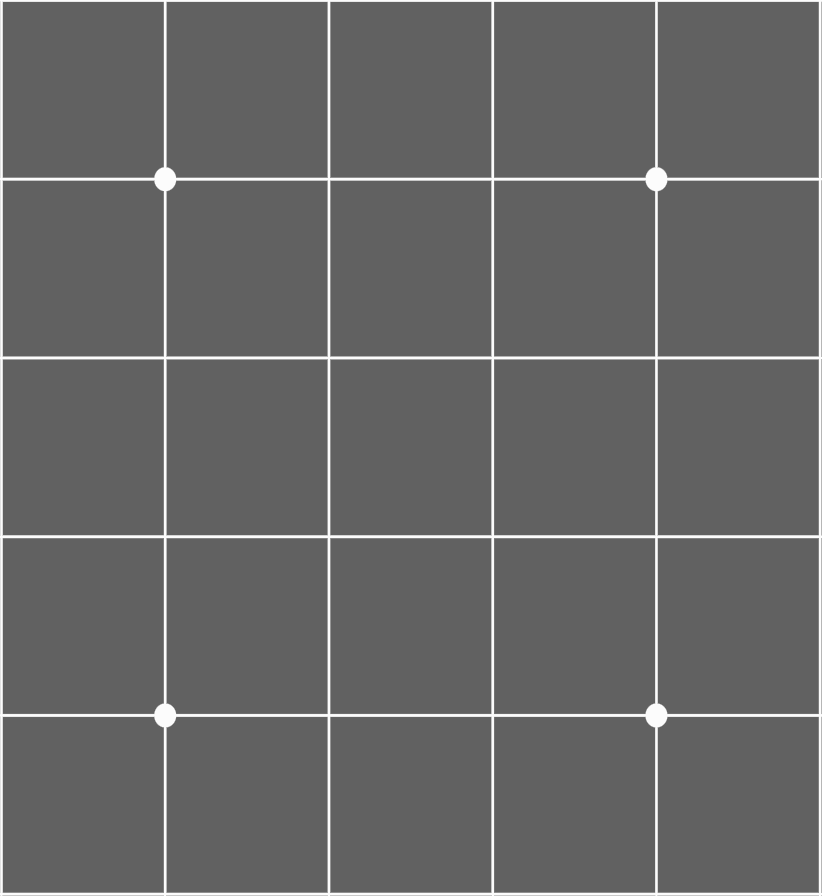
Write a Shadertoy shader that draws this pattern.

```glsl
// A dark grey panel ruled by thin white lines into five by five cells, with
// four round markers on the inner corner crossings. Everything is measured in
// cell units, so lines and markers stretch with the canvas.

const vec2 GRID_ORIGIN = vec2(0.0018, 0.0020);   // first crossing, canvas fraction
const vec2 CELL_PITCH = vec2(0.1992, 0.1995);    // cell size, canvas fraction
const float LINE_HALF_WIDTH = 0.0083;            // in cells
const float MARKER_RADIUS = 0.0675;              // in cells
const float MARKER_STEP = 3.0;                   // crossings between markers
const float MARKER_START = 1.0;                  // first crossing with a marker
const float EDGE_SOFTNESS = 1.15;                // in pixel footprints
const vec3 PANEL_COLOR = vec3(0.38);
const vec3 LINE_COLOR = vec3(0.99);

// Antialiased coverage of a signed distance
float coverage(float dist, float footprint) {
    return clamp(0.5 - dist / (footprint * EDGE_SOFTNESS), 0.0, 1.0);
}

// White rules along both axes of the nearest crossing
float gridLines(vec2 offset, vec2 footprint) {
    vec2 dist = abs(offset) - LINE_HALF_WIDTH;
    return max(coverage(dist.x, footprint.x), coverage(dist.y, footprint.y));
}

// Round marker on every third crossing of both axes
float markers(vec2 crossing, vec2 offset, vec2 footprint) {
    vec2 phase = abs(mod(crossing, MARKER_STEP) - MARKER_START);
    float present = step(max(phase.x, phase.y), 0.5);
    float dist = length(offset) - MARKER_RADIUS;
    return present * coverage(dist, max(footprint.x, footprint.y));
}

void mainImage(out vec4 fragColor, in vec2 fragCoord) {
    // Cell space: whole numbers are line crossings
    vec2 cell = (fragCoord / iResolution.xy - GRID_ORIGIN) / CELL_PITCH;
    vec2 footprint = 1.0 / (iResolution.xy * CELL_PITCH);
    vec2 crossing = floor(cell + 0.5);
    vec2 offset = cell - crossing;

    // Lines and markers share one ink
    float ink = max(gridLines(offset, footprint), markers(crossing, offset, footprint));
    fragColor = vec4(mix(PANEL_COLOR, LINE_COLOR, ink), 1.0);
}
```
